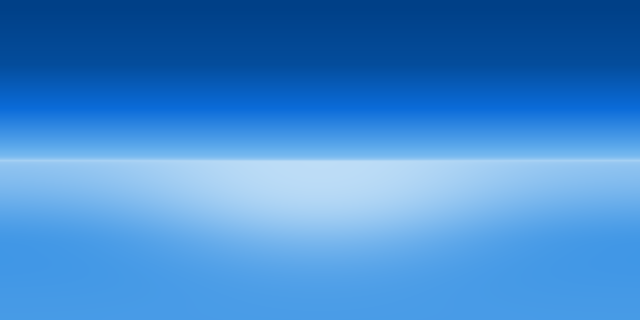
Reproduce this background procedurally as a Shadertoy shader.

```glsl
// Deep blue sky fading to a bright horizon above a pale, softly lit floor.

#define HORIZON 0.497
#define GLOW_SIZE vec2(0.29, 0.28)
#define GLOW_FALLOFF 2.4
#define HAZE_DEPTH 0.27
#define HAZE_STRENGTH 0.60
#define LINE_WIDTH 0.011
#define EDGE_SOFTNESS 0.004

const vec3 ZENITH = vec3(0.00, 0.25, 0.53);
const vec3 UPPER_SKY = vec3(0.015, 0.30, 0.61);
const vec3 VIVID_SKY = vec3(0.04, 0.42, 0.85);
const vec3 LOW_SKY = vec3(0.40, 0.69, 0.93);
const vec3 PALE_LIGHT = vec3(0.74, 0.865, 0.965);
const vec3 FLOOR_BLUE = vec3(0.25, 0.59, 0.90);

float ramp(float start, float end, float x) {
    return clamp((x - start) / (end - start), 0.0, 1.0);
}

// Sky colour by height above the horizon
vec3 skyColor(float height) {
    vec3 color = mix(LOW_SKY, VIVID_SKY, ramp(0.028, 0.164, height));
    color = mix(color, UPPER_SKY, ramp(0.164, 0.300, height));
    color = mix(color, ZENITH, ramp(0.300, 0.480, height));
    float shine = 0.85 * exp(-max(height, 0.0) / LINE_WIDTH);
    return mix(color, PALE_LIGHT, shine);
}

// Floor colour: wide haze, central glow and a thin horizon line
vec3 floorColor(float side, float depth) {
    float haze = HAZE_STRENGTH * (1.0 - smoothstep(0.0, HAZE_DEPTH, depth));
    float radius = length(vec2(side, depth) / GLOW_SIZE);
    float glow = exp(-pow(radius, GLOW_FALLOFF));
    float line = 0.35 * exp(-depth / LINE_WIDTH);
    float lift = 0.06 * smoothstep(0.3, 0.5, depth);
    float shade = (1.0 - haze) * (1.0 - glow) * (1.0 - line) * (1.0 - lift);
    return mix(PALE_LIGHT, FLOOR_BLUE, shade);
}

void mainImage(out vec4 fragColor, in vec2 fragCoord) {
    vec2 uv = fragCoord / iResolution.xy;
    float height = uv.y - HORIZON;

    vec3 sky = skyColor(height);
    vec3 ground = floorColor(uv.x - 0.5, max(-height, 0.0));
    float aboveHorizon = smoothstep(-EDGE_SOFTNESS, EDGE_SOFTNESS, height);

    fragColor = vec4(mix(ground, sky, aboveHorizon), 1.0);
}
```
